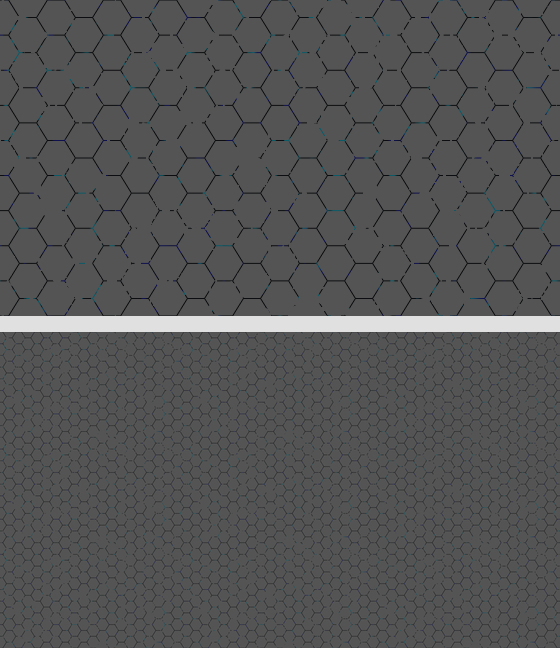
Top, the tile; bottom, the same tile 3 across and 3 down.
This pattern is drawn by a Shadertoy shader. Its source:

```glsl
// Tiling grey hexagon grid with thin, worn dark lines and faint blue-cyan tints.

const vec2 REPEATS = vec2(10.0, 9.0);     // cells across and down, two hexagons each
const float HALF_EDGE = 0.153;            // half a level edge, in cell widths
const float LINE_WIDTH = 0.0027;          // in canvas heights
const vec3 GROUND = vec3(0.33);
const vec3 INK = vec3(0.0, 0.005, 0.015);
const vec3 NAVY = vec3(0.01, 0.02, 0.30);
const vec3 CYAN = vec3(0.0, 0.36, 0.42);

float hash(vec2 p, float seed) {
    return fract(sin(dot(p, vec2(127.1, 311.7)) + seed * 17.3) * 43758.5);
}

// Value noise that wraps after a whole number of lattice steps
float wrappedNoise(vec2 uv, vec2 period, float seed) {
    vec2 p = uv * period;
    vec2 i = floor(p);
    vec2 f = fract(p);
    f = f * f * (3.0 - 2.0 * f);
    vec2 lo = mod(i, period);
    vec2 hi = mod(i + 1.0, period);
    float bottom = mix(hash(lo, seed), hash(vec2(hi.x, lo.y), seed), f.x);
    float top = mix(hash(vec2(lo.x, hi.y), seed), hash(hi, seed), f.x);
    return mix(bottom, top, f.y);
}

float segmentDistance(vec2 p, vec2 a, vec2 b) {
    vec2 ab = b - a;
    return length(p - a - ab * clamp(dot(p - a, ab) / dot(ab, ab), 0.0, 1.0));
}

// Distance to the hexagon edges, folded into one quarter of a cell
float hexEdgeDistance(vec2 cell, vec2 cellSize) {
    vec2 p = abs(fract(cell + 0.5) - 0.5) * cellSize;
    vec2 lower = vec2(HALF_EDGE, 0.0) * cellSize;
    vec2 upper = vec2(0.5 - HALF_EDGE, 0.5) * cellSize;
    float level = min(segmentDistance(p, vec2(0.0), lower),
                      segmentDistance(p, upper, 0.5 * cellSize));
    return min(level, segmentDistance(p, lower, upper));
}

// Share of a pixel covered by a line, also right for lines under a pixel wide
float lineCoverage(float d, float width, float pixel) {
    float covered = min(d + 0.5 * pixel, 0.5 * width) - max(d - 0.5 * pixel, -0.5 * width);
    return clamp(covered / pixel, 0.0, 1.0);
}

// 1 where the line is intact, 0 in its short gaps
float intactLine(vec2 uv) {
    float fine = wrappedNoise(uv, REPEATS * vec2(16.0, 10.0), 1.0);
    float coarse = wrappedNoise(uv, REPEATS * vec2(3.0, 2.0), 2.0);
    return smoothstep(0.33, 0.37, mix(fine, coarse, 0.42));
}

// Mostly black ink with small navy and cyan stretches
vec3 inkColor(vec2 uv) {
    float amount = smoothstep(0.58, 0.82, wrappedNoise(uv, REPEATS * vec2(9.0, 6.0), 3.0));
    float hue = smoothstep(0.4, 0.6, wrappedNoise(uv, REPEATS * vec2(3.0, 2.0), 4.0));
    return mix(INK, mix(NAVY, CYAN, hue), amount);
}

void mainImage(out vec4 fragColor, in vec2 fragCoord) {
    vec2 uv = fragCoord / iResolution.xy;
    float pixel = 1.0 / iResolution.y;
    vec2 cellSize = vec2(iResolution.x / iResolution.y, 1.0) / REPEATS;

    float d = hexEdgeDistance(uv * REPEATS, cellSize);
    float line = lineCoverage(d, LINE_WIDTH, pixel) * intactLine(uv);

    fragColor = vec4(mix(GROUND, inkColor(uv), line), 1.0);
}
```
